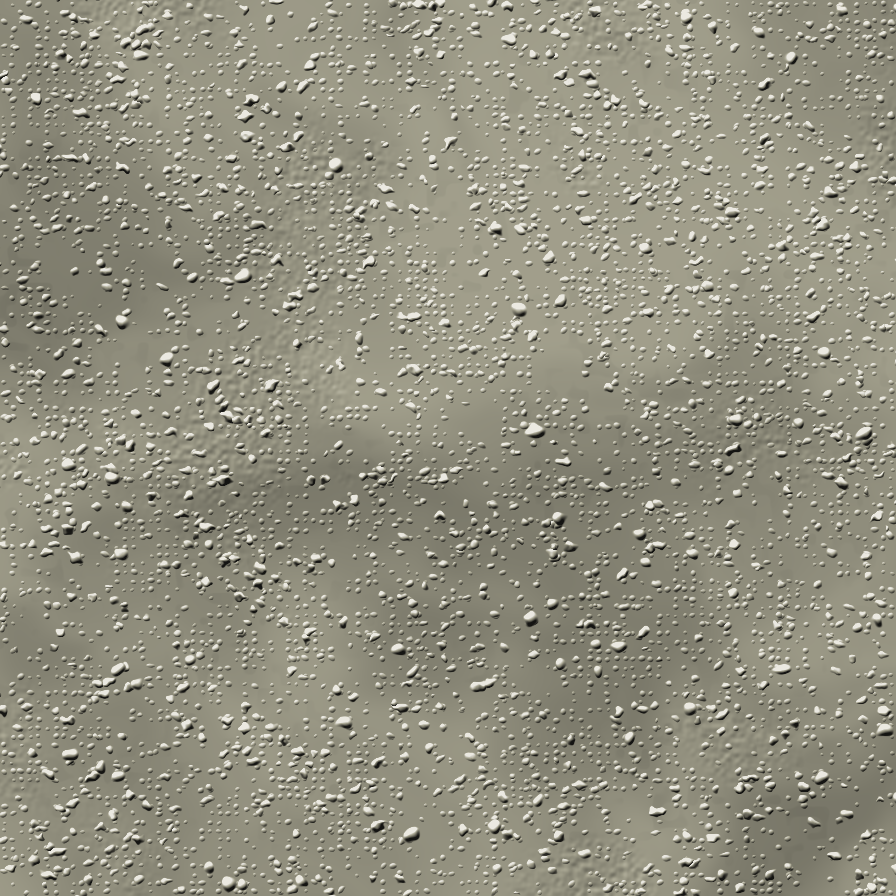
Reproduce this texture procedurally as a three.js fragment shader.

```glsl
// Dry olive-grey ground strewn with grit and pebbles, lit from above left.
// Layers of hashed grid cells hold lumpy domes; their slopes are shaded
// and laid over softly mottled soil made of value noise.
varying vec2 vUv;

vec2 hash22(vec2 p) {
  vec3 q = fract(p.xyx * vec3(0.1031, 0.1030, 0.0973));
  q += dot(q, q.yzx + 33.33);
  return fract((q.xx + q.yz) * q.zy);
}

float valueNoise(vec2 p) {
  vec2 i = floor(p), f = fract(p);
  f = f * f * (3.0 - 2.0 * f);
  float low = mix(hash22(i).x, hash22(i + vec2(1.0, 0.0)).x, f.x);
  float high = mix(hash22(i + vec2(0.0, 1.0)).x, hash22(i + 1.0).x, f.x);
  return mix(low, high, f.y);
}

float fbm(vec2 p) {
  float sum = 0.0, weight = 0.5;
  for (int i = 0; i < 4; i++) {
    sum += weight * valueNoise(p);
    p = mat2(1.6, 1.2, -1.2, 1.6) * p + 7.3;
    weight *= 0.5;
  }
  return sum / 0.9375;
}

// One layer of stones: x is the change of brightness, y the cover.
// Clump gathers the stones in drifts, lumpy bends their outlines.
vec2 stones(vec2 uv, float cells, float density, float clump, float jitter,
            float radius, float stretch, float lumpy, float contrast, float gloss) {
  vec2 light = normalize(vec2(-0.42, 0.9));
  vec2 p = uv * cells, result = vec2(0.0);
  vec2 bend = vec2(valueNoise(p * 2.3 + 5.0), valueNoise(p * 2.3 + 71.0)) - 0.5;
  float top = 0.0;
  for (int y = -1; y <= 1; y++) {
    for (int x = -1; x <= 1; x++) {
      vec2 cell = floor(p) + vec2(float(x), float(y));
      vec2 pick = hash22(cell + cells);
      vec2 shape = hash22(cell + cells * 3.0 + 17.0);
      vec2 place = hash22(cell + cells * 5.0 + 41.0);

      // Stones gather where the density noise is high
      float crowd = smoothstep(0.32, 0.72, fbm(cell / cells * 13.0 + cells));
      float present = step(pick.x, density * mix(1.0, crowd * 2.3, clump));

      // Dome lying mostly flat, with a rounded top and a soft rim
      float turn = (shape.x - 0.4) * 1.3;
      mat2 spin = mat2(cos(turn), -sin(turn), sin(turn), cos(turn));
      vec2 size = radius * mix(0.65, 1.2, pick.y)
                * vec2(1.0 + stretch * shape.y * shape.y, 1.0);
      vec2 offset = p - cell - 0.5 - (place - 0.5) * jitter + bend * lumpy;
      vec2 q = spin * offset / size;
      float d = length(q);
      vec2 facing = normalize((q / size) * spin + 1e-5);
      float slope = d * (1.0 - smoothstep(0.58, 1.18, d));
      float lit = dot(facing, light) * slope * contrast;
      float shade = lit + gloss * (1.0 - smoothstep(0.3, 1.0, d));
      shade *= mix(0.65, 1.15, pick.y);

      // The highest dome shows, so that neighbours merge into lumps
      float height = present * (1.18 - d);
      if (height > top) {
        top = height;
        result = vec2(shade, 1.0 - smoothstep(0.85, 1.18, d));
      }
    }
  }
  return result;
}

void main() {
  // Broad light and dark drifts of soil, with faint stains
  vec2 warp = vec2(fbm(vUv * 3.0 + 4.0), fbm(vUv * 3.0 + 19.0)) - 0.5;
  float drift = fbm(vUv * vec2(2.6, 3.2) + warp * 1.2 + 2.7);
  float tone = mix(0.475, 0.63, smoothstep(0.24, 0.66, drift));
  float stain = smoothstep(0.62, 0.8, valueNoise(vUv * 75.0));
  tone -= 0.025 * stain * smoothstep(0.45, 0.7, fbm(vUv * 8.0 + 31.0));

  // A few scuffed patches, shaded by the slope of fine noise
  float scuff = smoothstep(0.62, 0.8, fbm(vUv * 6.0 + 53.0));
  vec2 grain = vUv * 180.0;
  float rough = valueNoise(grain) - valueNoise(grain + vec2(-0.3, 0.5));
  tone += 0.2 * scuff * rough;

  // Grit in loose rows, coarser grit, lumpy gravel, then a few pebbles
  vec2 grit = stones(vUv, 104.0, 0.4, 0.45, 0.3, 0.32, 0.5, 0.1, 0.5, 0.07);
  vec2 coarse = stones(vUv, 88.0, 0.17, 0.5, 0.6, 0.34, 0.9, 0.25, 0.68, 0.11);
  vec2 gravel = stones(vUv, 70.0, 0.12, 0.9, 0.8, 0.33, 1.0, 0.4, 0.95, 0.17);
  vec2 pebbles = stones(vUv, 41.0, 0.05, 1.0, 0.8, 0.26, 0.5, 0.25, 1.05, 0.24);
  float relief = mix(grit.x * grit.y, coarse.x, coarse.y);
  relief = mix(relief, gravel.x, gravel.y);
  relief = mix(relief, pebbles.x, pebbles.y);
  tone = clamp(tone + relief, 0.08, 0.92);

  // Olive tint that fades to near white on the lit faces
  vec3 tint = mix(vec3(1.0, 0.985, 0.865), vec3(1.0, 0.992, 0.96),
                  smoothstep(0.62, 0.9, tone));
  gl_FragColor = vec4(tone * tint, 1.0);
}
```
